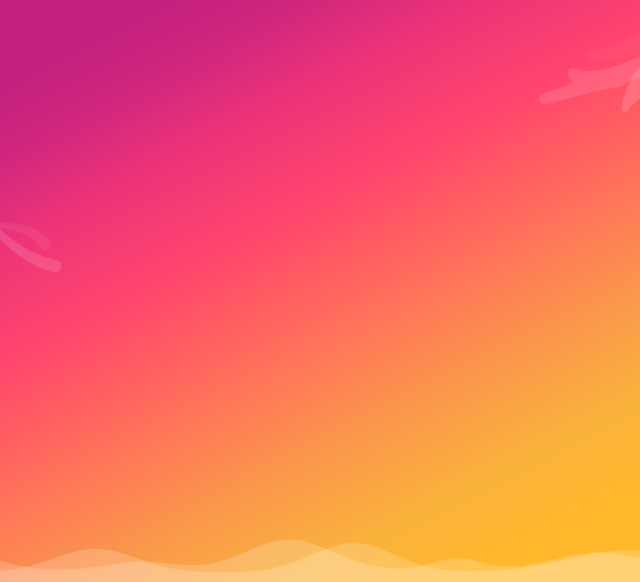
This background is drawn by a Shadertoy shader. Its source:

```glsl
// Diagonal blend through evenly named stops: rgb and position
vec3 sunsetGradient(float s) {
    vec4 stops[9] = vec4[9](
        vec4(0.765, 0.125, 0.500, 0.14),
        vec4(0.815, 0.150, 0.490, 0.27),
        vec4(0.925, 0.200, 0.470, 0.42),
        vec4(1.000, 0.270, 0.430, 0.62),
        vec4(1.000, 0.370, 0.380, 0.76),
        vec4(1.000, 0.460, 0.350, 0.88),
        vec4(0.980, 0.580, 0.300, 1.04),
        vec4(0.980, 0.695, 0.240, 1.24),
        vec4(1.000, 0.720, 0.170, 1.40));
    vec3 color = stops[0].rgb;
    for (int i = 1; i < 9; i++) {
        float t = clamp((s - stops[i - 1].w) / (stops[i].w - stops[i - 1].w), 0.0, 1.0);
        color = mix(color, stops[i].rgb, t);
    }
    return color;
}

// Distance to a curved stroke whose radius changes from r0 to r1
float taperedStroke(vec2 p, vec2 a, vec2 control, vec2 b, float r0, float r1) {
    float d = 1e3;
    vec2 start = a;
    for (int i = 1; i <= 12; i++) {
        float t = float(i) / 12.0;
        vec2 end = mix(mix(a, control, t), mix(control, b, t), t);
        vec2 along = end - start;
        float h = clamp(dot(p - start, along) / dot(along, along), 0.0, 1.0);
        float radius = mix(r0, r1, (float(i) - 1.0 + h) / 12.0);
        d = min(d, length(p - start - along * h) - radius);
        start = end;
    }
    return d;
}

float smoothUnion(float a, float b, float k) {
    float h = max(k - abs(a - b), 0.0) / k;
    return min(a, b) - h * h * k * 0.25;
}

// One rounded crest: centre, height, width
float crest(float x, vec3 c) {
    float q = (x - c.x) / c.z;
    return c.y * exp(-q * q);
}

float coverage(float d) {
    float pixel = 1.0 / iResolution.y;
    return 1.0 - smoothstep(-pixel, pixel, d);
}

void mainImage(out vec4 fragColor, in vec2 fragCoord) {
    vec2 p = fragCoord / iResolution.y;
    vec3 color = sunsetGradient(1.0 - p.y + 0.51 * p.x);

    // Left splash
    float lowerDrop = taperedStroke(p, vec2(-0.01, 0.608), vec2(0.04, 0.555), vec2(0.094, 0.543), 0.006, 0.011);
    float upperDrop = taperedStroke(p, vec2(-0.01, 0.614), vec2(0.06, 0.610), vec2(0.077, 0.580), 0.005, 0.010);
    color = mix(color, vec3(1.0), 0.06 * coverage(upperDrop));
    color = mix(color, vec3(1.0), 0.13 * coverage(lowerDrop));

    // Right splash
    float arm = taperedStroke(p, vec2(0.936, 0.830), vec2(1.02, 0.855), vec2(1.115, 0.890), 0.009, 0.018);
    float branch = taperedStroke(p, vec2(0.984, 0.874), vec2(1.02, 0.862), vec2(1.06, 0.866), 0.009, 0.012);
    float leaf = taperedStroke(p, vec2(1.074, 0.814), vec2(1.085, 0.840), vec2(1.11, 0.865), 0.006, 0.022);
    float mist = taperedStroke(p, vec2(1.015, 0.907), vec2(1.05, 0.900), vec2(1.115, 0.935), 0.008, 0.018);
    color = mix(color, vec3(1.0), 0.03 * coverage(mist));
    color = mix(color, vec3(1.0), 0.12 * coverage(smoothUnion(arm, branch, 0.015)));
    color = mix(color, vec3(1.0), 0.15 * coverage(leaf));

    // Two translucent waves along the bottom
    vec3 backCrests[3] = vec3[3](
        vec3(0.164, 0.041, 0.100), vec3(0.607, 0.051, 0.100), vec3(1.080, 0.038, 0.150));
    vec3 frontCrests[5] = vec3[5](
        vec3(-0.05, 0.024, 0.080), vec3(0.243, 0.015, 0.080), vec3(0.497, 0.053, 0.105),
        vec3(0.786, 0.020, 0.060), vec3(1.030, 0.031, 0.110));
    float backWave = 0.016;
    float frontWave = 0.020;
    for (int i = 0; i < 3; i++) backWave += crest(p.x, backCrests[i]);
    for (int i = 0; i < 5; i++) frontWave += crest(p.x, frontCrests[i]);
    color = mix(color, vec3(1.0), 0.19 * coverage(p.y - backWave));
    color = mix(color, vec3(1.0), 0.19 * coverage(p.y - frontWave));

    fragColor = vec4(color, 1.0);
}
```
